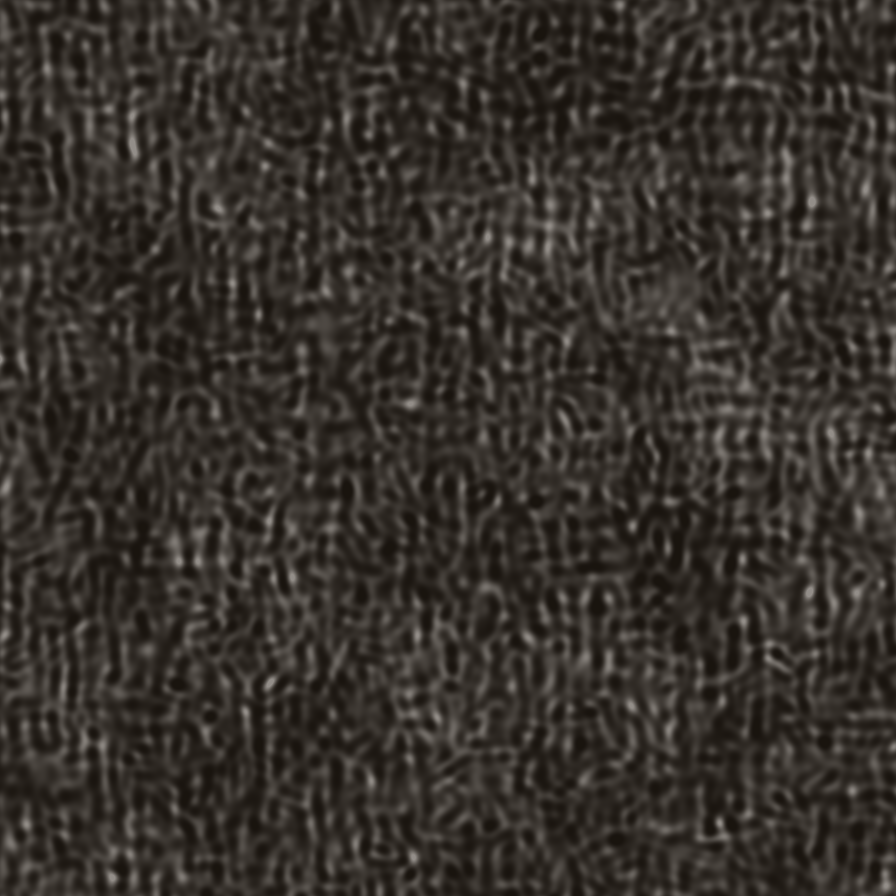
A Shadertoy shader for this texture:

```glsl
// Draws a dark, blurry knitted wool cloth with pale flecks in uneven columns and rows.

const float TAU = 6.2831853;
const float COLUMNS = 41.0;
const float ROWS = 39.0;
const int FIBRES_PER_CELL = 6;

vec3 hash3(vec3 p) {
    p = fract(p * vec3(0.1031, 0.1030, 0.0973));
    p += dot(p, p.yxz + 33.33);
    return fract((p.xxy + p.yxx) * p.zyx);
}

// Smooth value noise, centred on zero
float softNoise(vec2 p, float seed) {
    vec2 cell = floor(p);
    vec2 f = fract(p);
    f = f * f * (3.0 - 2.0 * f);
    float a = hash3(vec3(cell, seed)).x;
    float b = hash3(vec3(cell + vec2(1.0, 0.0), seed)).x;
    float c = hash3(vec3(cell + vec2(0.0, 1.0), seed)).x;
    float d = hash3(vec3(cell + vec2(1.0, 1.0), seed)).x;
    return mix(mix(a, b, f.x), mix(c, d, f.x), f.y) - 0.5;
}

// Wave vector of one fibre: column, row, or free direction
vec2 fibreWave(vec3 rnd) {
    float spread = rnd.y - 0.5;
    float angle = spread * TAU * (0.25 + 0.5 * abs(spread));
    float frequency = mix(16.0, 60.0, rnd.z);
    if (rnd.x < 0.36) {
        angle = spread * 0.9;
        frequency = COLUMNS + 10.0 * (rnd.z - 0.5);
    } else if (rnd.x < 0.50) {
        angle = TAU * 0.25 + spread * 1.2;
        frequency = ROWS + 12.0 * (rnd.z - 0.5);
    }
    return frequency * vec2(cos(angle), sin(angle));
}

// Sum of short randomly placed ripples, scaled to unit variance
float fibreNoise(vec2 uv, float cells) {
    vec2 p = uv * cells;
    vec2 home = floor(p);
    float sum = 0.0;
    for (int y = -1; y <= 1; y++) {
        for (int x = -1; x <= 1; x++) {
            vec2 cell = home + vec2(x, y);
            for (int i = 0; i < FIBRES_PER_CELL; i++) {
                vec3 place = hash3(vec3(cell, float(i) + 3.0));
                vec3 kind = hash3(vec3(cell, float(i) + 57.0));
                vec2 offset = p - cell - place.xy;
                float fade = max(0.0, 1.0 - dot(offset, offset));
                float phase = TAU * (dot(fibreWave(kind), offset / cells) + place.z);
                sum += fade * fade * fade * cos(phase);
            }
        }
    }
    return sum / sqrt(0.224 * float(FIBRES_PER_CELL));
}

// Regular stitch grid, bent a little and fading in patches
float stitchGrid(vec2 uv) {
    float bendX = 0.8 * softNoise(uv * vec2(7.0, 5.0), 11.0);
    float bendY = 1.4 * softNoise(uv * vec2(11.0, 8.0), 23.0);
    float columnStrength = 0.50 + 0.7 * softNoise(uv * 11.0, 31.0);
    float rowStrength = 0.28 + 0.7 * softNoise(uv * 11.0, 43.0);
    return columnStrength * cos(TAU * (uv.x * COLUMNS + bendX))
         + rowStrength * cos(TAU * (uv.y * ROWS + bendY));
}

// Broad light and dark patches of several sizes
float patches(vec2 uv) {
    return 0.5 * softNoise(uv * 4.0, 61.0)
         + 0.9 * softNoise(uv * 8.0, 71.0)
         + 1.0 * softNoise(uv * 15.0, 83.0)
         + 0.9 * softNoise(uv * 26.0, 97.0);
}

// Warm grey wool tone: broad darks and sparse highlights
vec3 woolColor(float height) {
    float h = clamp(height, -2.6, 3.2);
    float tone = 0.184 + 0.075 * h + 0.013 * h * h;
    vec3 warmth = vec3(0.020, 0.0, -0.021);
    return tone + warmth;
}

void mainImage(out vec4 fragColor, in vec2 fragCoord) {
    vec2 uv = fragCoord / iResolution.y;
    float height = 0.82 * fibreNoise(uv, 30.0) + stitchGrid(uv) + patches(uv);
    fragColor = vec4(woolColor(height), 1.0);
}
```
